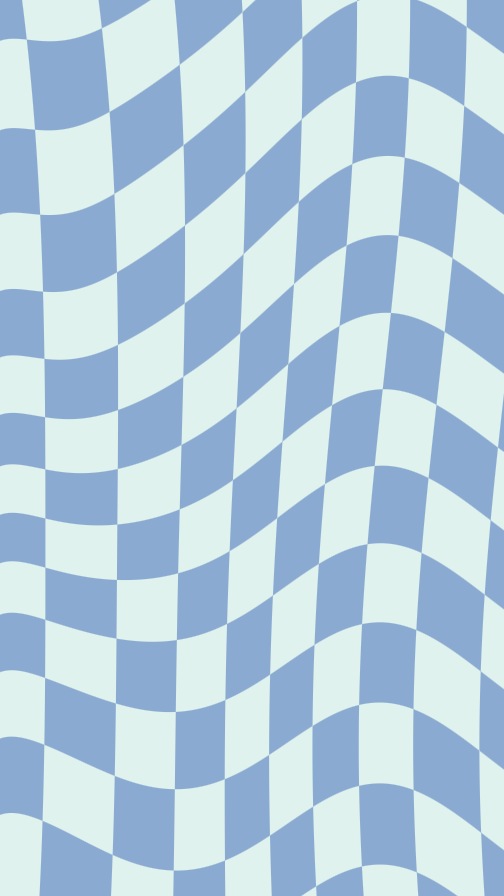
This pattern is drawn by a WebGL 2 fragment shader. Its source:

```glsl
#version 300 es
precision highp float;
// A two-tone checkerboard of about 9 columns by 13 rows on rippling cloth.
// Columns sway and rows roll through smooth warps; the warped position is
// then read as checker coordinates and filtered at the cell edges.

uniform vec2 u_resolution;
out vec4 outColor;

const float PI = 3.14159265;
const vec2 SHEET = vec2(4.32, 7.68);          // canvas size in sheet units
const vec3 BLUE = vec3(0.541, 0.667, 0.820);
const vec3 MINT = vec3(0.874, 0.950, 0.930);

// Sideways sway of the column line resting at restX, at depth y.
float columnSway(float restX, float y) {
    float wave = 0.23 * smoothstep(0.4, 3.7, restX) * cos(PI * y / 6.4);
    float bend = pow(abs(y - 4.7) / 4.7, 3.0);
    float leftSide = 1.0 - smoothstep(0.8, 3.1, restX);
    return wave - 0.20 * leftSide * bend;
}

// Column coordinate: undo the sway, then squeeze columns right of centre.
float columnCoord(vec2 p) {
    float restX = p.x;
    for (int i = 0; i < 4; i++) {
        restX = p.x - columnSway(restX, p.y);
    }
    return 0.1 + 2.02 * restX + 0.287 * sin(1.57 * (restX - 2.65));
}

// Height of the middle row line, a crest and a trough across the sheet.
float middleLine(float x) {
    return 3.965 + 0.58 * cos(1.3256 * (x - 0.95))
         + 0.05 * cos(2.922 * x) + 0.22 * exp(-5.0 * x);
}

// Row coordinate: even rows at the right, pinched around the middle at left.
float rowCoord(vec2 p) {
    float pinch = 1.0 / (1.0 + pow(max(p.x, 0.0) / 1.35, 2.7));
    float d = p.y - middleLine(p.x);
    return 7.0 + mix(1.45, 1.25, pinch) * d + 1.95 * pinch * tanh(d / 1.65);
}

// Square wave, +1 on even cells and -1 on odd ones, with soft edges.
float stripe(float t, float pixelSpan) {
    float toEdge = 0.5 - abs(fract(t) - 0.5);
    float side = 1.0 - 2.0 * mod(floor(t), 2.0);
    return side * clamp(2.0 * toEdge / max(pixelSpan, 1e-5), 0.0, 1.0);
}

void main() {
    vec2 uv = gl_FragCoord.xy / u_resolution;
    vec2 p = vec2(uv.x, 1.0 - uv.y) * SHEET;  // depth runs from the top

    vec2 cell = vec2(columnCoord(p), rowCoord(p));
    vec2 span = fwidth(cell);
    float checker = stripe(cell.x, span.x) * stripe(cell.y, span.y);

    outColor = vec4(mix(BLUE, MINT, 0.5 + 0.5 * checker), 1.0);
}
```
